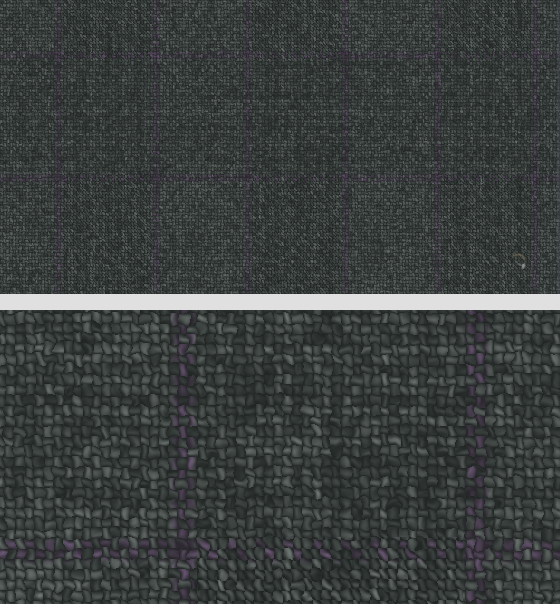
Top, the full canvas; bottom, a detail of the centre.
Give the GLSL for this texture, as a Shadertoy shader.

```glsl
// Dark woollen check: crossing bands of fine stripes, each edged by violet lines.
// Warp and weft tones are formulas of position; an interlacing rule picks the
// upper thread, and gradient noise frays the yarn into irregular flecks.

vec2 hash2(vec2 p) {
    vec3 a = fract(p.xyx * vec3(0.1031, 0.1030, 0.0973));
    a += dot(a, a.yzx + 33.33);
    return fract((a.xx + a.yz) * a.zy);
}

float gradientNoise(vec2 p) {
    vec2 i = floor(p), f = fract(p);
    vec2 u = f * f * f * (f * (f * 6.0 - 15.0) + 10.0);
    vec2 e = vec2(0.0, 1.0);
    float a = dot(hash2(i) * 2.0 - 1.0, f);
    float b = dot(hash2(i + e.yx) * 2.0 - 1.0, f - e.yx);
    float c = dot(hash2(i + e.xy) * 2.0 - 1.0, f - e.xy);
    float d = dot(hash2(i + e.yy) * 2.0 - 1.0, f - e.yy);
    return mix(mix(a, b, u.x), mix(c, d, u.x), u.y);
}

// Thread set along one axis: x = brightness, y = violet line, z = inside the band
vec3 threadSet(float u, float period, float width) {
    u = mod(u + 0.06, period) - 0.06;
    float inside = smoothstep(0.008, 0.022, u) * smoothstep(width - 0.008, width - 0.022, u);
    float stripe = 0.5 + 0.32 * sin(u * 6.2832 / 0.036) + 0.18 * sin(u * 61.0);
    float edge = min(abs(u), abs(u - width));
    float violet = smoothstep(0.017, 0.007, edge);
    return vec3(mix(0.70, mix(0.38, 0.80, stripe), inside), violet, inside);
}

void mainImage(out vec4 fragColor, in vec2 fragCoord) {
    vec2 p = fragCoord / iResolution.y;
    float pixel = 1.0 / iResolution.y;

    // Wavering thread grid, frayed at the scale of single threads
    vec2 waver = vec2(gradientNoise(p * 9.0), gradientNoise(p * 9.0 + 40.0));
    vec2 fray = vec2(gradientNoise(p * 75.0 + 11.0), gradientNoise(p * 75.0 + 90.0));
    vec2 q = (p + 0.004 * waver + 0.006 * fray) * vec2(92.0, 86.0);
    vec2 id = floor(q), f = fract(q) - 0.5;

    vec3 warp = threadSet(p.x - 0.198 + 0.002 * waver.x, 0.645, 0.332);
    vec3 weft = threadSet(p.y - 0.394 + 0.002 * waver.y, 0.900, 0.418);

    // Steep twill in the striped columns, plain weave elsewhere
    float diagonal = id.x + id.y;
    bool twill = warp.z > 0.5 && weft.z < 0.5;
    bool warpUp = twill ? mod(diagonal, 3.0) < 2.0 : mod(diagonal, 2.0) < 1.0;
    vec3 yarn = warpUp ? warp : weft;
    vec2 local = warpUp ? f : f.yx;
    local.x += (twill ? 0.55 : 0.2) * local.y;

    // Rounded thread with an uneven, fibrous surface
    float soft = 0.5 * 90.0 * pixel;
    float relief = smoothstep(0.55 + soft, 0.1 - soft, abs(local.x)) * (1.0 - 1.2 * local.y * local.y);
    float fibre = gradientNoise(q * (warpUp ? vec2(2.0, 0.9) : vec2(0.9, 2.0)) + 17.0);
    float uneven = 0.5 + 0.85 * hash2(id + 3.0).x + 0.9 * fibre;
    float wear = 1.0 + 0.10 * gradientNoise(p * 5.0 + 70.0) + 0.15 * gradientNoise(p * 23.0);
    float light = max(0.08 + relief * yarn.x * uneven * wear, 0.0);

    vec3 wool = mix(vec3(0.107, 0.127, 0.119), vec3(0.365, 0.393, 0.382), light);
    vec3 violet = mix(vec3(0.14, 0.13, 0.15), vec3(0.37, 0.28, 0.41), light);
    vec3 color = mix(wool, violet, 0.75 * yarn.y);

    // Curled bit of lint with a pale speck below it
    vec2 l = p - vec2(1.762, 0.118);
    float curl = abs(length(l * vec2(1.0, 1.3)) - 0.021);
    float lint = smoothstep(0.003 + pixel, 0.001, curl) * smoothstep(-0.002, 0.008, l.y + 0.3 * l.x);
    color = mix(color, vec3(0.45, 0.41, 0.33), 0.65 * lint);
    vec2 s = p - vec2(1.780, 0.096);
    float speck = length(s * vec2(1.3, 0.8)) + 0.004 * gradientNoise(p * 160.0);
    color = mix(color, vec3(0.62, 0.64, 0.63), 0.8 * smoothstep(0.007 + pixel, 0.003, speck));

    // Faint bluish rim at the right
    color = mix(color, vec3(0.29, 0.31, 0.36), 0.4 * smoothstep(1.892, 1.900, p.x));
    fragColor = vec4(color, 1.0);
}
```
